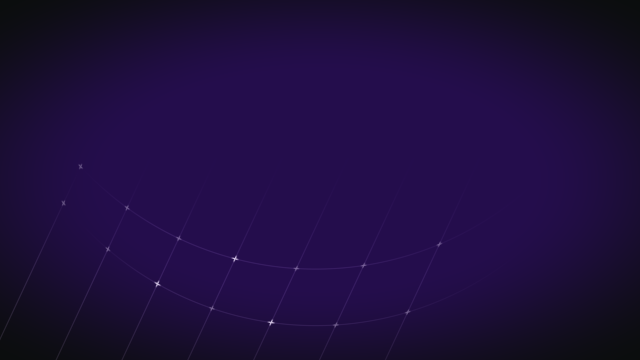
Reproduce this background procedurally as a Shadertoy shader.

```glsl
// Dark violet vignette with a faint slanted grid, two arcs and small glints at the crossings.

const vec3 VIOLET = vec3(0.142, 0.050, 0.300);
const vec3 NIGHT = vec3(0.043, 0.050, 0.052);
const vec3 THREAD = vec3(0.80, 0.68, 0.90);
const vec3 GLINT = vec3(0.95, 0.90, 1.00);

const float ASPECT = 16.0 / 9.0;
const float LINE_COUNT = 7.0;
const float LINE_START = -0.027;
const float LINE_STEP = 0.1829;
const float LINE_SLANT = 0.467;
const float ARC_RADIUS = 0.891;
const float ARC_DROP = 0.157;
const vec2 ARC_CENTER = vec2(0.877, 1.1435);

// Soft stroke that stays visible when thinner than a pixel.
float stroke(float dist, float width, float pixel) {
    return 1.0 - smoothstep(0.0, width + pixel, abs(dist));
}

float fadeOut(float from, float to, float v) {
    return 1.0 - smoothstep(from, to, v);
}

vec3 background(vec2 uv) {
    float radius = length((uv * 2.0 - 1.0) * vec2(0.96, 1.06));
    return mix(VIOLET, NIGHT, smoothstep(0.6, 1.45, radius));
}

// Lower crossing of a ray with a circle.
vec2 lowerCrossing(vec2 start, vec2 dir, vec2 center, float radius) {
    vec2 toCenter = center - start;
    float along = dot(toCenter, dir);
    float gap2 = dot(toCenter, toCenter) - along * along;
    return start + dir * (along - sqrt(max(radius * radius - gap2, 0.0)));
}

// One tapered arm through the origin along a direction.
float arm(vec2 q, vec2 dir, float size, float pixel) {
    float along = abs(dot(q, dir));
    float across = q.x * dir.y - q.y * dir.x;
    return stroke(across, 0.0012, pixel) * fadeOut(0.2 * size, size, along);
}

float glint(vec2 q, vec2 dirA, vec2 dirB, float size, float pixel) {
    return max(arm(q, dirA, size, pixel), arm(q, dirB, size, pixel));
}

void mainImage(out vec4 fragColor, in vec2 fragCoord) {
    vec2 uv = fragCoord / iResolution.xy;
    vec2 p = uv * vec2(ASPECT, 1.0);
    float pixel = 1.0 / iResolution.y;
    vec2 slant = normalize(vec2(LINE_SLANT, 1.0));
    float threads = 0.0;
    float glints = 0.0;

    // Parallel slanted lines, fading upward and to the right
    float cell = (p.x - LINE_SLANT * p.y - LINE_START) / LINE_STEP;
    float index = clamp(floor(cell + 0.5), 0.0, LINE_COUNT - 1.0);
    float lineDist = (cell - index) * LINE_STEP * slant.y;
    float lineFade = fadeOut(0.18, 0.56, p.y) * mix(1.0, 0.6, index / LINE_COUNT);
    threads += stroke(lineDist, 0.0006, pixel) * lineFade;

    for (float row = 0.0; row < 2.0; row++) {
        vec2 center = ARC_CENTER - vec2(0.0, ARC_DROP * row);

        // Arc, strongest along its base
        float arcFade = smoothstep(0.2, 0.5, p.x) * fadeOut(0.85, 1.5, p.x);
        arcFade *= step(p.y, center.y - 0.3);
        threads += 0.75 * arcFade * stroke(length(p - center) - ARC_RADIUS, 0.0006, pixel);

        // Glints aligned with the line and the arc
        for (float k = 0.0; k < LINE_COUNT; k++) {
            vec2 start = vec2(LINE_START + LINE_STEP * k, 0.0);
            vec2 spot = lowerCrossing(start, slant, center, ARC_RADIUS);
            vec2 normal = normalize(spot - center);
            vec2 tangent = vec2(-normal.y, normal.x);
            bool bright = abs(abs(k - 3.0) - row) < 0.5;
            float size = bright ? 0.013 : 0.011;
            float power = bright ? 0.8 : 0.32;
            glints += power * glint(p - spot, slant, tangent, size, pixel);
        }
    }

    vec3 color = background(uv);
    color += THREAD * threads * 0.12;
    color = mix(color, GLINT, clamp(glints, 0.0, 1.0));
    fragColor = vec4(color, 1.0);
}
```
